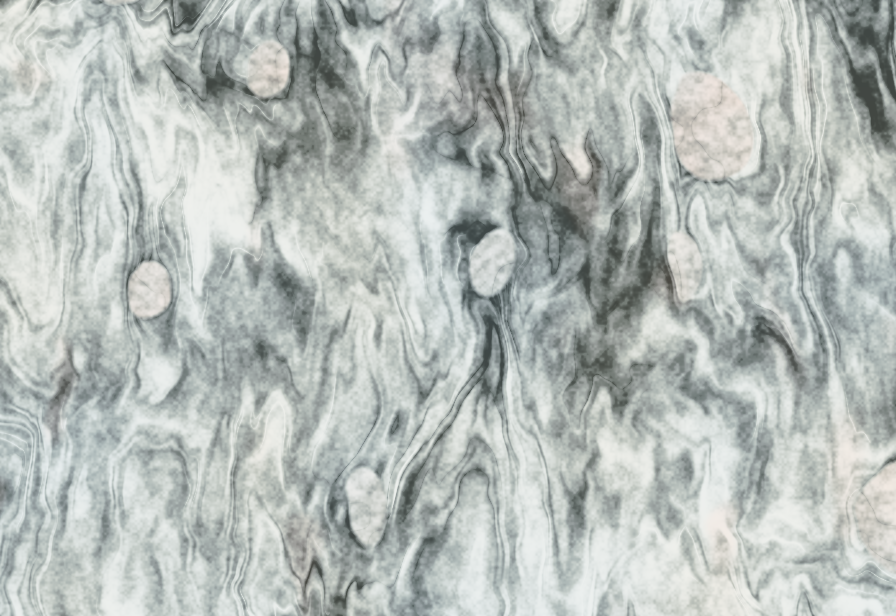
This texture is drawn by a WebGL 2 fragment shader. Its source:

```glsl
#version 300 es
precision highp float;

uniform vec2 u_resolution;
out vec4 fragColor;

float hash(vec2 p) {
    vec3 q = fract(p.xyx * 0.1031);
    q += dot(q, q.yzx + 33.33);
    return fract((q.x + q.y) * q.z);
}

// Smooth value noise in -1..1
float noise(vec2 p) {
    vec2 cell = floor(p), f = fract(p);
    vec2 w = f * f * (3.0 - 2.0 * f);
    float low = mix(hash(cell), hash(cell + vec2(1, 0)), w.x);
    float high = mix(hash(cell + vec2(0, 1)), hash(cell + vec2(1, 1)), w.x);
    return 2.0 * mix(low, high, w.y) - 1.0;
}

vec2 warp(vec2 p, float scale, float amount) {
    vec2 q = p * scale;
    return p + amount * vec2(noise(q + 11.7), noise(q + 47.2));
}

// Layered strata, faded out where they become finer than a pixel
float strata(float level, float along, float frequency) {
    float c = level * frequency;
    float fade = 1.0 - smoothstep(0.6, 1.6, fwidth(c));
    return fade * noise(vec2(c, along + frequency));
}

// Thin line along the zero crossings of the strata
float vein(float level, float along, float frequency, float sharpness) {
    float c = level * frequency;
    float n = noise(vec2(c, along + frequency * 1.7));
    float fade = 1.0 - smoothstep(0.3, 1.0, fwidth(c));
    return fade * exp(-abs(n) * sharpness);
}

// Scattered rounded stones: x = distance, y = bending of the flow, z = warmth
vec3 stones(vec2 p, float spacing) {
    vec3 result = vec3(1.0, 0.0, 0.0);
    vec2 home = floor(p / spacing);
    for (int j = -1; j <= 1; j++) {
        for (int i = -1; i <= 1; i++) {
            vec2 cell = home + vec2(i, j);
            if (hash(cell + 5.3) > 0.72) continue;
            vec2 jitter = vec2(hash(cell + 17.1), hash(cell + 29.6));
            vec2 centre = (cell + 0.25 + 0.5 * jitter) * spacing;
            float size = hash(cell + 41.9);
            float radius = mix(0.03, 0.12, size * size);
            float stretch = mix(1.7, 0.95, size);
            vec2 axes = radius * vec2(1.0, stretch);
            float d = (length((p - centre) / axes) - 1.0) * radius;
            result.y += 1.1 * radius * exp(-max(d, 0.0) / (0.45 * radius));
            if (d < result.x) {
                result.x = d;
                result.z = hash(cell + 63.4);
            }
        }
    }
    return result;
}

// Steep folds, drawn out along the vertical
float foldLevel(vec2 p) {
    float level = 0.32 * p.y;
    level += 0.17 * noise(p * vec2(6.5, 1.3));
    level += 0.075 * noise(p * vec2(16.0, 3.6) + 8.4);
    level += 0.033 * noise(p * vec2(34.0, 9.0) + 3.1);
    level += 0.012 * noise(p * vec2(70.0, 22.0) + 5.7);
    return level;
}

float ramp(float a, float b, float t) {
    return clamp((t - a) / (b - a), 0.0, 1.0);
}

// Grey-green scale, spaced by the share of each shade
vec3 marbleColour(float t) {
    vec3 c = mix(vec3(0.25, 0.28, 0.27), vec3(0.44, 0.48, 0.47), ramp(0.005, 0.04, t));
    c = mix(c, vec3(0.57, 0.60, 0.60), ramp(0.04, 0.135, t));
    c = mix(c, vec3(0.67, 0.71, 0.70), ramp(0.135, 0.315, t));
    c = mix(c, vec3(0.77, 0.80, 0.78), ramp(0.315, 0.59, t));
    c = mix(c, vec3(0.87, 0.89, 0.88), ramp(0.59, 0.875, t));
    return mix(c, vec3(0.93, 0.94, 0.93), ramp(0.875, 1.0, t));
}

void main() {
    vec2 p = gl_FragCoord.xy / u_resolution.y;
    vec2 q = warp(warp(warp(p, 3.5, 0.045), 11.0, 0.016), 32.0, 0.006);
    vec3 stone = stones(warp(warp(p, 8.0, 0.022), 30.0, 0.004), 0.34);
    float level = foldLevel(q) + stone.y;
    float along = q.y * 8.0 + q.x * 5.0;

    // Flowing matrix with broken layers
    float tone = 0.85 * strata(level, along * 0.6, 17.0);
    tone += 1.0 * strata(level, along, 36.0);
    tone += 0.95 * strata(level, along * 1.6, 75.0);

    // Upright flakes and streaks
    float patches = noise(q * vec2(9.0, 4.5) + 21.0);
    tone += 0.65 * patches - 0.04;
    tone += 0.65 * noise(q * vec2(42.0, 14.0) + 33.0);
    tone += 0.5 * noise(q * vec2(95.0, 38.0) + 54.0);

    // Short dark creases and pale threads
    float creased = smoothstep(0.1, -0.5, patches);
    tone -= 1.5 * creased * vein(level, along, 24.0, 5.0);
    float threaded = smoothstep(0.0, 0.5, noise(q * vec2(20.0, 9.0) + 77.0));
    tone += 1.5 * threaded * vein(level, along, 38.0, 5.0);

    // Pale stones with a mottled face and a shaded rim
    float inside = smoothstep(0.004, -0.004, stone.x);
    float face = 0.75 + 0.6 * noise(q * vec2(32.0, 60.0));
    face += 0.6 * noise(p * vec2(75.0, 120.0));
    face -= 0.8 * exp(-abs(noise(q * 17.0)) * 16.0);
    tone = mix(tone, face, inside);
    float rimShade = smoothstep(-0.4, 0.6, noise(p * 14.0));
    tone -= 1.4 * rimShade * exp(-abs(stone.x - 0.003) / 0.005);

    // Fine grain
    tone += 0.42 * noise(p * 130.0) + 0.3 * noise(p * 240.0);

    vec3 colour = marbleColour(1.0 / (1.0 + exp(-1.75 * tone)));
    colour += vec3(-0.012, 0.0, 0.014) * noise(q * vec2(7.0, 4.0) + 70.0);
    float blush = smoothstep(0.5, 0.9, noise(q * vec2(12.0, 7.0) + 90.0));
    float warmth = max(inside * stone.z * (0.7 + 0.3 * noise(p * 25.0)), 0.5 * blush);
    colour += warmth * vec3(0.035, -0.025, -0.04);
    fragColor = vec4(clamp(colour, 0.0, 1.0), 1.0);
}
```
